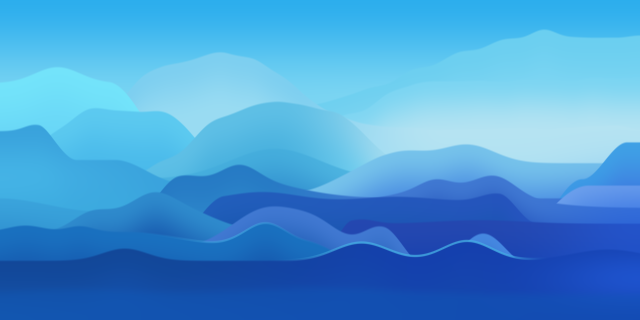
This background is drawn by a WebGL 1 fragment shader. Its source:

```glsl
precision highp float;
uniform vec2 u_resolution;

const vec3 MIST = vec3(0.71, 0.89, 0.95);
const vec3 SKY = vec3(0.47, 0.83, 0.95);
const vec3 AQUA = vec3(0.29, 0.73, 0.92);
const vec3 TEAL = vec3(0.18, 0.54, 0.8);
const vec3 PERIWINKLE = vec3(0.27, 0.53, 0.88);
const vec3 VIOLET = vec3(0.25, 0.47, 0.82);
const vec3 ROYAL = vec3(0.14, 0.37, 0.88);
const vec3 COBALT = vec3(0.08, 0.33, 0.67);
const vec3 INDIGO = vec3(0.08, 0.25, 0.68);

float hash(float n) {
  return fract(sin(n * 12.9898) * 43758.5453);
}

float noise(float x) {
  float i = floor(x);
  return mix(hash(i), hash(i + 1.0), smoothstep(0.0, 1.0, x - i));
}

// Small billows along a cloud edge
float billow(float x) {
  return 0.016 * (noise(x * 28.0) - 0.5);
}

float hill(float x, float centre, float width, float height) {
  float d = (x - centre) / width;
  return height * exp(-d * d);
}

float glow(vec2 p, vec2 centre, vec2 radius) {
  vec2 d = (p - centre) / radius;
  return exp(-dot(d, d));
}

// Fills below a ridge, shading from its crest down to a base colour
void layer(inout vec3 col, float y, float ridge, vec3 crest, vec3 base) {
  float depth = ridge - y;
  float aa = 1.3 / u_resolution.y;
  vec3 fill = mix(crest, base, smoothstep(0.0, 0.19, depth));
  col = mix(col, fill, smoothstep(-aa, aa, depth));
}

// Thin light along a ridge
float rim(float y, float ridge) {
  return 1.0 - smoothstep(0.001, 0.006, abs(y - ridge));
}

void main() {
  vec2 p = gl_FragCoord.xy / u_resolution;
  float x = p.x, y = p.y, h;

  // Sky
  vec3 col = mix(SKY, vec3(0.17, 0.68, 0.93), smoothstep(0.68, 1.02, y));

  // Distant clouds on the right
  h = 0.66 + 0.23 * smoothstep(0.44, 0.85, x) + hill(x, 0.85, 0.025, 0.022) + billow(x);
  layer(col, y, h, vec3(0.42, 0.81, 0.94), SKY);
  h = 0.62 + 0.13 * smoothstep(0.5, 0.68, x) + billow(x + 3.0);
  layer(col, y, h, SKY, MIST);

  // Central and left clouds
  h = 0.6 + hill(x, 0.36, 0.13, 0.19) + hill(x, 0.24, 0.06, 0.1)
    + hill(x, 0.335, 0.045, 0.045) + hill(x, 0.43, 0.05, 0.04) + billow(x + 5.0);
  layer(col, y, h, mix(vec3(0.49, 0.81, 0.94), MIST, smoothstep(0.45, 0.7, x)), vec3(0.6, 0.86, 0.95));
  col = mix(col, MIST, 0.8 * glow(p, vec2(0.83, 0.55), vec2(0.24, 0.13)));
  h = 0.45 + 0.29 * (1.0 - smoothstep(0.17, 0.3, x)) + hill(x, 0.09, 0.05, 0.05);
  layer(col, y, h, vec3(0.45, 0.89, 0.98), vec3(0.42, 0.85, 0.97));
  h = 0.45 + hill(x, 0.19, 0.14, 0.2) + hill(x, 0.27, 0.04, 0.04)
    + hill(x, 0.12, 0.05, 0.035) + billow(x + 7.0);
  layer(col, y, h, vec3(0.36, 0.79, 0.94), AQUA);

  // Hazy central peaks
  h = 0.44 + hill(x, 0.43, 0.14, 0.24) + hill(x, 0.33, 0.04, 0.03)
    + hill(x, 0.54, 0.06, 0.06) + billow(x + 9.0);
  layer(col, y, h, mix(vec3(0.37, 0.75, 0.9), MIST, smoothstep(0.44, 0.68, x)),
    mix(vec3(0.28, 0.69, 0.87), SKY, smoothstep(0.42, 0.62, x)));
  h = 0.44 + hill(x, 0.43, 0.1, 0.095);
  layer(col, y, h, mix(col, vec3(0.26, 0.67, 0.86), 0.7), TEAL);

  // Upper hills
  h = 0.4 + 0.09 * smoothstep(0.46, 0.6, x) + hill(x, 0.63, 0.05, 0.035) + hill(x, 0.73, 0.06, 0.058);
  layer(col, y, h, vec3(0.46, 0.76, 0.92), PERIWINKLE);
  h = 0.59 - 0.09 * smoothstep(0.06, 0.12, x) - 0.07 * smoothstep(0.18, 0.28, x)
    - 0.1 * smoothstep(0.3, 0.5, x) + hill(x, 0.055, 0.025, 0.02);
  layer(col, y, h, vec3(0.22, 0.63, 0.86), vec3(0.23, 0.66, 0.87));
  col = mix(col, AQUA, 0.6 * glow(p, vec2(0.0, 0.45), vec2(0.18, 0.1)));
  h = 0.2 + 0.24 * smoothstep(0.8, 0.91, x) + 0.115 * smoothstep(0.91, 0.98, x);
  layer(col, y, h, vec3(0.25, 0.63, 0.9), PERIWINKLE);
  h = 0.38 - 0.04 * smoothstep(0.0, 0.15, x) - 0.2 * smoothstep(0.4, 0.6, x);
  layer(col, y, h, mix(col, TEAL, 0.3), TEAL);
  h = 0.2 + 0.18 * smoothstep(0.15, 0.28, x) + hill(x, 0.37, 0.12, 0.06)
    + hill(x, 0.375, 0.04, 0.045) + hill(x, 0.28, 0.04, 0.035);
  layer(col, y, h, mix(vec3(0.15, 0.48, 0.77), VIOLET, smoothstep(0.4, 0.6, x)), TEAL);

  // Violet and blue hills
  h = 0.42 * smoothstep(0.7, 0.92, x);
  layer(col, y, h, vec3(0.46, 0.66, 0.93), PERIWINKLE);
  h = 0.35 * smoothstep(0.3, 0.5, x) + hill(x, 0.7, 0.14, 0.06)
    + hill(x, 0.68, 0.035, 0.03) + hill(x, 0.775, 0.045, 0.055);
  layer(col, y, h, VIOLET, INDIGO);
  h = 0.2 + 0.17 * smoothstep(0.25, 0.35, x) - 0.07 * smoothstep(0.78, 0.84, x)
    + hill(x, 0.41, 0.08, 0.03) + hill(x, 0.62, 0.08, 0.015) + hill(x, 0.775, 0.035, 0.025);
  layer(col, y, h, mix(vec3(0.12, 0.4, 0.73), vec3(0.15, 0.31, 0.74), x), COBALT);
  h = 0.27 + hill(x, 0.25, 0.1, 0.1) + hill(x, 0.24, 0.04, 0.03) + hill(x, 0.14, 0.04, 0.04);
  layer(col, y, h, TEAL, COBALT);
  h = 0.2 + 0.1 * smoothstep(0.5, 0.55, x) + hill(x, 0.565, 0.03, 0.014) + hill(x, 0.75, 0.1, 0.012);
  layer(col, y, h, vec3(0.14, 0.28, 0.69), INDIGO);
  col = mix(col, ROYAL, 0.5 * glow(p, vec2(1.0, 0.3), vec2(0.13, 0.13)));
  h = 0.22 - 0.1 * smoothstep(0.6, 0.7, x) + hill(x, 0.42, 0.08, 0.13)
    + hill(x, 0.5, 0.05, 0.05) + hill(x, 0.595, 0.04, 0.07);
  layer(col, y, h, VIOLET, COBALT);

  // Lower hills
  h = 0.275 - 0.035 * smoothstep(0.2, 0.35, x) - 0.1 * smoothstep(0.48, 0.6, x)
    + hill(x, 0.04, 0.04, 0.02) + hill(x, 0.125, 0.03, 0.018) + hill(x, 0.415, 0.045, 0.063);
  layer(col, y, h, vec3(0.1, 0.44, 0.75), COBALT);
  col = mix(col, AQUA, 0.45 * rim(y, h) * glow(p, vec2(0.37, 0.27), vec2(0.08, 0.2)));
  layer(col, y, 0.15 + hill(x, 0.755, 0.05, 0.12), PERIWINKLE, COBALT);

  // Foreground swell with its lit crest
  h = 0.185 + hill(x, 0.195, 0.05, 0.038) + hill(x, 0.565, 0.06, 0.057)
    + hill(x, 0.73, 0.055, 0.062) + hill(x, 0.95, 0.08, 0.035);
  layer(col, y, h, mix(vec3(0.07, 0.28, 0.6), INDIGO, smoothstep(0.2, 0.7, x)), mix(COBALT, INDIGO, x));
  col = mix(col, AQUA, 0.7 * rim(y, h) * smoothstep(0.42, 0.56, x) * (1.0 - smoothstep(0.78, 0.86, x)));
  col = mix(col, ROYAL, 0.6 * glow(p, vec2(1.0, 0.13), vec2(0.14, 0.09)));

  // Soft low bank
  h = 0.09 + hill(x, 0.12, 0.12, 0.015) + hill(x, 0.5, 0.16, 0.02);
  col = mix(col, vec3(0.06, 0.35, 0.72), 0.4 * smoothstep(-0.01, 0.03, h - y));

  gl_FragColor = vec4(col, 1.0);
}
```
